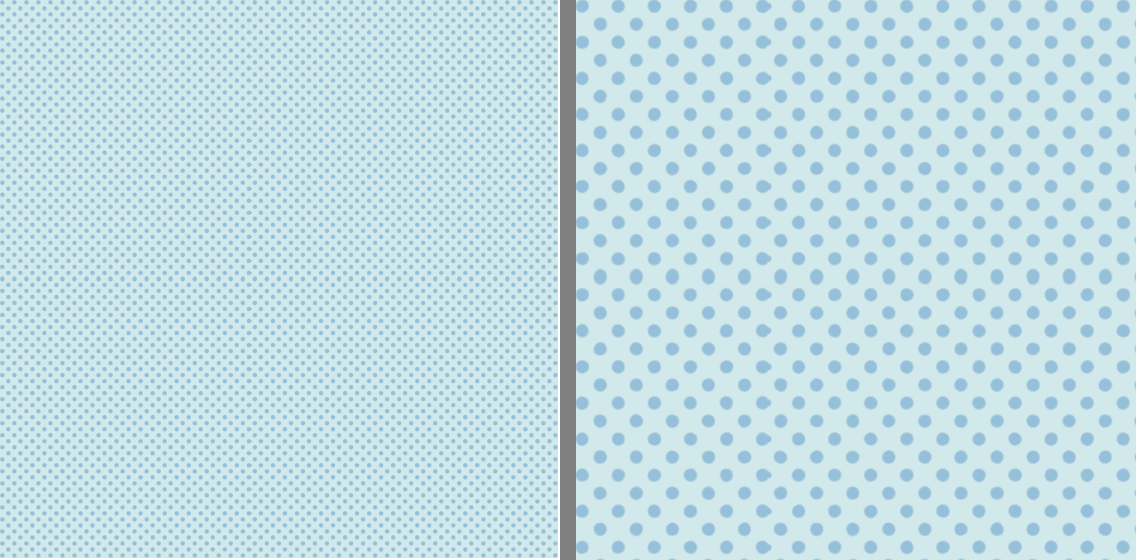
Left, the full canvas; right, a detail of the centre.
A WebGL 2 fragment shader for this pattern:

```glsl
#version 300 es
precision highp float;

#define HALF_PERIOD 0.010736
#define FIRST_DOT 0.0042
#define DOT_RADIUS 0.36
#define WOBBLE 0.035
#define SEAM_COLUMN 41.0
#define SEAM_ROW 46.0
#define MARGIN 0.0038
#define GROUND_COLOR vec3(0.82, 0.914, 0.922)
#define DOT_COLOR vec3(0.59, 0.75, 0.85)
#define MARGIN_COLOR vec3(0.99, 1.0, 1.0)

uniform vec2 u_resolution;
out vec4 fragColor;

vec2 hashGradient(vec2 cell) {
    vec3 h = fract(cell.xyx * vec3(0.1031, 0.1030, 0.0973));
    h += dot(h, h.yzx + 33.33);
    float angle = 6.2832 * fract((h.x + h.y) * h.z);
    return vec2(cos(angle), sin(angle));
}

float gradientNoise(vec2 p) {
    vec2 cell = floor(p), f = fract(p);
    vec2 blend = f * f * (3.0 - 2.0 * f);
    float a = dot(hashGradient(cell), f);
    float b = dot(hashGradient(cell + vec2(1, 0)), f - vec2(1, 0));
    float c = dot(hashGradient(cell + vec2(0, 1)), f - vec2(0, 1));
    float d = dot(hashGradient(cell + vec2(1, 1)), f - vec2(1, 1));
    return mix(mix(a, b, blend.x), mix(c, d, blend.x), blend.y);
}

// Nearest lattice site whose column and row share parity
vec2 staggeredSite(vec2 p) {
    vec2 diagonal = floor(0.5 * vec2(p.x + p.y, p.x - p.y) + 0.5);
    return vec2(diagonal.x + diagonal.y, diagonal.x - diagonal.y);
}

float dotDistance(vec2 p) {
    vec2 site = staggeredSite(p);
    vec2 offset = p - site;

    // Dots along the seam row are taller
    if (abs(site.y - SEAM_ROW) < 0.5) offset.y /= 1.2;
    float d = length(offset) - DOT_RADIUS;

    // Dots along the seam column carry a small nub on the right
    if (abs(site.x - SEAM_COLUMN) < 0.5)
        d = min(d, length(offset - vec2(0.3, 0.0)) - 0.19);

    return d + WOBBLE * gradientNoise(p * 2.3 + 7.5);
}

void main() {
    vec2 uv = gl_FragCoord.xy / u_resolution;
    vec2 fromTopLeft = vec2(uv.x, 1.0 - uv.y);
    float pixel = 1.0 / min(u_resolution.x, u_resolution.y);

    // Staggered dots on a plain ground
    float d = dotDistance((fromTopLeft - FIRST_DOT) / HALF_PERIOD);
    float softness = max(0.75 * pixel / HALF_PERIOD, 0.08);
    float coverage = 1.0 - smoothstep(-softness, softness, d);
    vec3 color = mix(GROUND_COLOR, DOT_COLOR, coverage);

    // Pale margin on the right and bottom
    float edge = max(fromTopLeft.x, fromTopLeft.y) - (1.0 - MARGIN);
    color = mix(color, MARGIN_COLOR, smoothstep(-0.5 * pixel, 0.5 * pixel, edge));

    fragColor = vec4(color, 1.0);
}
```
